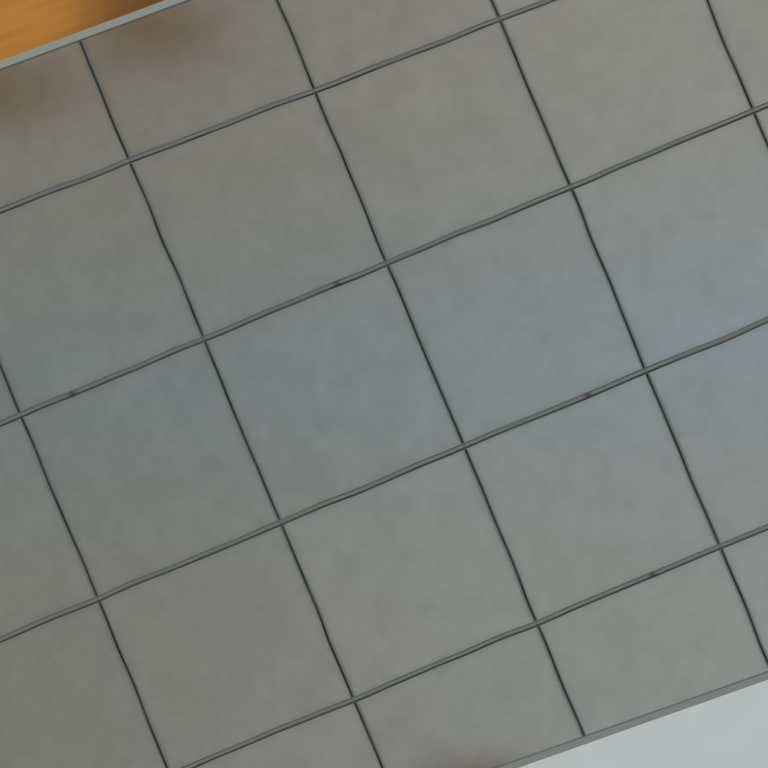
This pattern is drawn by a Shadertoy shader. Its source:

```glsl
// Tilted square ceiling panels with worn dark seams, a wooden edge and a pale wall.

float hash(vec2 p) {
    p = fract(p * vec2(0.1031, 0.1137));
    p += dot(p, p.yx + 33.33);
    return fract((p.x + p.y) * p.x * 17.0);
}

float noise(vec2 p) {
    vec2 i = floor(p), f = fract(p);
    f = f * f * (3.0 - 2.0 * f);
    return mix(mix(hash(i), hash(i + vec2(1, 0)), f.x),
               mix(hash(i + vec2(0, 1)), hash(i + vec2(1, 1)), f.x), f.y);
}

// Antialiased coverage of a stripe centred on zero
float stripe(float d, float halfWidth, float aa) {
    return 1.0 - smoothstep(halfWidth - aa, halfWidth + aa, abs(d));
}

float spot(vec2 p, vec2 centre, vec2 size) {
    vec2 q = (p - centre) / size;
    return exp(-dot(q, q));
}

// Panel coordinates: x counts columns, y counts rows downwards
vec2 panelGrid(vec2 p) {
    vec2 d = p - vec2(0.504, 0.6576);
    vec2 g = vec2(dot(d, vec2(3.578, 1.491)), dot(d, vec2(1.511, -3.637)));
    // Slight sag of the rows
    g.y += min(g.y, 0.0) * (0.042 + 0.029 * g.x) - 0.02 * sin(1.57 * max(g.y, 0.0));
    return g;
}

// Broad light falling across the panels
vec3 panelLight(vec2 p) {
    vec3 c = mix(vec3(0.465, 0.465, 0.437), vec3(0.535, 0.547, 0.535),
                 smoothstep(-0.1, 1.1, p.x + 0.12 * (0.5 - p.y)));
    float coolBand = (p.y - 0.48 - 0.08 * p.x) / 0.17;
    c += vec3(-0.018, 0.008, 0.030) * exp(-coolBand * coolBand);
    c += vec3(0.012, 0.0, -0.008) * smoothstep(0.6, 1.0, p.y);
    // Warm shadows near the borders
    c -= vec3(0.06, 0.10, 0.13) * spot(p, vec2(0.0, 0.88), vec2(0.10, 0.05));
    c -= vec3(0.06, 0.10, 0.13) * spot(p, vec2(0.20, 0.96), vec2(0.09, 0.05));
    c -= vec3(0.08, 0.12, 0.13) * spot(p, vec2(0.62, -0.01), vec2(0.07, 0.025));
    return c;
}

void mainImage(out vec4 fragColor, in vec2 fragCoord) {
    vec2 p = fragCoord / iResolution.y;
    float aa = 0.8 / iResolution.y;

    vec2 g = panelGrid(p);
    g += 0.010 * (vec2(noise(p * 19.0), noise(p * 17.0 + 40.0)) - 0.5);
    vec2 cell = floor(g);
    vec2 nearest = floor(g + 0.5);
    vec2 d = (g - nearest) * 0.256;

    // Panel face with faint mottling and a tone per panel
    vec3 col = panelLight(p);
    col += 0.012 * (hash(cell + 20.0) - 0.5);
    col += 0.020 * (noise(p * 38.0) - 0.5) + 0.014 * (noise(p * 110.0) - 0.5);

    // Soft shade beside the seams, then the grey seam bands
    float shade = exp(-pow(min(abs(d.x), abs(d.y)) / 0.007, 2.0));
    col *= 1.0 - 0.07 * shade;
    float wear = noise(p * 27.0 + 9.0);
    col = mix(col, vec3(0.37, 0.385, 0.37), 0.65 * stripe(d.x, 0.0036, aa));
    float rowBand = stripe(d.y, 0.0042, aa);
    vec3 rowCol = vec3(0.38, 0.395, 0.38) + 0.05 * wear;

    // Dark gap in each column, drifting from side to side
    float colGap = stripe(d.x + 0.0022 * (noise(p * 7.0) - 0.5), 0.0014, aa);
    col = mix(col, vec3(0.16, 0.18, 0.175), colGap * (0.7 + 0.3 * wear));

    // Row rails lie over the columns, with a dark lower lip and a fainter upper one
    col = mix(col, rowCol, 0.85 * rowBand);
    float lowerLip = stripe(d.y - 0.0026, 0.0012, aa);
    float upperLip = stripe(d.y + 0.0032, 0.0008, aa);
    col = mix(col, vec3(0.20, 0.215, 0.205), lowerLip * (0.6 + 0.4 * wear));
    col = mix(col, vec3(0.27, 0.28, 0.27), upperLip * (0.2 + 0.7 * wear));

    // Occasional chips along the rails
    vec2 chipCell = vec2(cell.x, nearest.y) + 60.0;
    float chipX = (fract(g.x) - 0.25 - 0.5 * hash(chipCell + 7.0)) * 0.256;
    float chip = spot(vec2(chipX, d.y), vec2(0), vec2(0.005, 0.003));
    col *= 1.0 - 0.35 * chip * step(0.65, hash(chipCell));

    // Pale wall below, behind a grey trim
    float wall = (p.y - 0.353 * p.x + 0.238) * 0.943;
    col = mix(col, vec3(0.47, 0.49, 0.48), stripe(wall - 0.005, 0.005, aa));
    col = mix(col, vec3(0.33, 0.34, 0.33), 0.6 * stripe(wall - 0.010, 0.0012, aa));
    vec3 wallCol = vec3(0.70, 0.73, 0.73) + 0.02 * (noise(p * 30.0) - 0.5);
    col = mix(col, wallCol, 1.0 - smoothstep(-aa, aa, wall));

    // Wooden edge above, behind a light trim
    float wood = (p.y - 0.909 - 0.368 * p.x) * 0.938;
    col = mix(col, vec3(0.53, 0.55, 0.52), smoothstep(-aa, aa, wood));
    col = mix(col, vec3(0.28, 0.29, 0.27), 0.7 * stripe(wood, 0.0013, aa));
    vec3 woodCol = mix(vec3(0.66, 0.45, 0.21), vec3(0.42, 0.29, 0.18),
                       smoothstep(0.04, 0.2, p.x));
    woodCol *= 0.93 + 0.14 * noise(vec2(p.x * 12.0, wood * 130.0));
    col = mix(col, woodCol, smoothstep(0.011 - aa, 0.011 + aa, wood));

    fragColor = vec4(clamp(col, 0.0, 1.0), 1.0);
}
```
